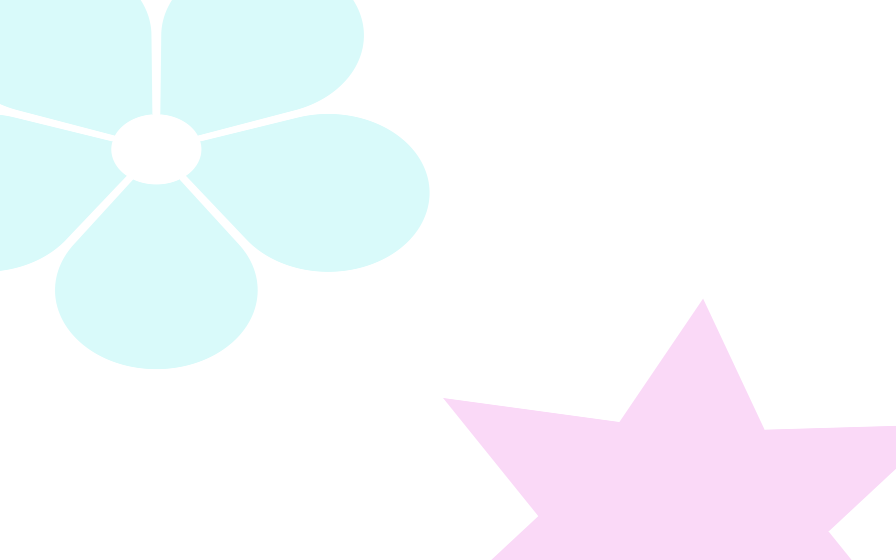
Give the GLSL for this background, as a Shadertoy shader.

```glsl
const vec3 PAPER = vec3(1.0);
const vec3 PETAL_COLOR = vec3(0.85, 0.98, 0.98);
const vec3 STAR_COLOR = vec3(0.98, 0.85, 0.97);

// Canvas width in shape units (the height is 1): shapes are stretched sideways
const float SPAN = 1.247;

// Positions are fractions of the canvas, lengths are in shape units
const vec2 FLOWER_POS = vec2(0.1745, 0.7333);
const float PETAL_COUNT = 5.0;
const float PETAL_ANGLE = -1.5708;
const float PETAL_APEX = 0.0085;
const float PETAL_CENTER = 0.2515;
const float PETAL_RADIUS = 0.141;
const float CORE_RADIUS = 0.0627;

const vec2 STAR_POS = vec2(0.7628, 0.0646);
const float STAR_COUNT = 6.0;
const float STAR_ANGLE = 1.503;
const float STAR_OUTER = 0.4031;
const float STAR_INNER = 0.2025;

const float TAU = 6.2831853;

// Folds the plane into half a sector, with the sector axis along +x
vec2 foldSector(vec2 p, float count, float axisAngle) {
    float sector = TAU / count;
    float angle = mod(atan(p.y, p.x) - axisAngle + 0.5 * sector, sector) - 0.5 * sector;
    return length(p) * vec2(cos(angle), abs(sin(angle)));
}

// Teardrop: a disc joined to an apex by its tangent lines
float petalDistance(vec2 p) {
    float sinA = PETAL_RADIUS / (PETAL_CENTER - PETAL_APEX);
    float cosA = sqrt(1.0 - sinA * sinA);
    vec2 fromDisc = p - vec2(PETAL_CENTER, 0.0);
    if (dot(fromDisc, vec2(cosA, sinA)) < 0.0) {
        return dot(p - vec2(PETAL_APEX, 0.0), vec2(-sinA, cosA));
    }
    return length(fromDisc) - PETAL_RADIUS;
}

float flowerDistance(vec2 p) {
    float petals = petalDistance(foldSector(p, PETAL_COUNT, PETAL_ANGLE));
    return max(petals, CORE_RADIUS - length(p));
}

// Signed distance to the edge line between a tip and a notch
float starDistance(vec2 p) {
    vec2 q = foldSector(p, STAR_COUNT, STAR_ANGLE);
    float halfSector = 0.5 * TAU / STAR_COUNT;
    vec2 tip = vec2(STAR_OUTER, 0.0);
    vec2 edge = STAR_INNER * vec2(cos(halfSector), sin(halfSector)) - tip;
    return dot(q - tip, normalize(vec2(edge.y, -edge.x)));
}

float coverage(float dist) {
    float pixel = 1.0 / iResolution.y;
    return smoothstep(0.5 * pixel, -0.5 * pixel, dist);
}

void mainImage(out vec4 fragColor, in vec2 fragCoord) {
    vec2 uv = fragCoord / iResolution.xy;
    vec2 stretch = vec2(SPAN, 1.0);

    vec3 color = PAPER;
    color = mix(color, PETAL_COLOR, coverage(flowerDistance((uv - FLOWER_POS) * stretch)));
    color = mix(color, STAR_COLOR, coverage(starDistance((uv - STAR_POS) * stretch)));
    fragColor = vec4(color, 1.0);
}
```
